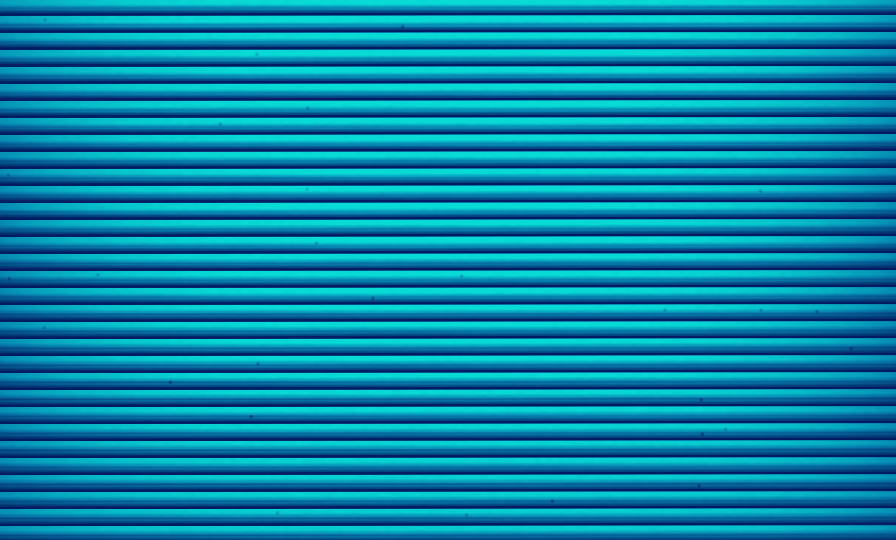
Give the GLSL for this texture, as a Shadertoy shader.

```glsl
#define ROWS 31.75
#define ROW_OFFSET 0.86
#define TILT 0.05
#define GAP 0.075
#define EDGE_SHADE 0.45
#define STREAKS 0.13
#define GRAIN 0.05
#define NAVY vec3(0.01, 0.11, 0.38)
#define TEAL vec3(0.025, 0.50, 0.68)
#define CYAN vec3(0.03, 0.86, 0.84)

float hash(vec2 p) {
    p = fract(p * vec2(0.1031, 0.1137));
    p += dot(p, p.yx + 33.33);
    return fract((p.x + p.y) * p.x * 91.7);
}

float noise(vec2 p) {
    vec2 i = floor(p), f = fract(p);
    f = f * f * (3.0 - 2.0 * f);
    return mix(mix(hash(i), hash(i + vec2(1, 0)), f.x),
               mix(hash(i + vec2(0, 1)), hash(i + vec2(1, 1)), f.x), f.y);
}

// Brightness down one slat: t = 0 at its upper gap, 1 at its lower gap
float slatShade(float t, float shift, float soft) {
    float lit = 1.0 - 0.30 * smoothstep(0.32, 0.54, t + shift);
    lit -= 0.34 * smoothstep(0.52, 0.76, t + shift);
    lit -= 0.16 * smoothstep(0.74, 0.90, t);

    // Fine groove with a faint lip under it
    lit -= 0.10 * (1.0 - smoothstep(0.02, 0.02 + soft, abs(t - 0.60)));
    lit += 0.07 * (1.0 - smoothstep(0.02, 0.02 + soft, abs(t - 0.72)));

    // Dark gap shared by neighbouring slats
    float gapDistance = min(t, 1.0 - t);
    return lit * smoothstep(GAP - 0.5 * soft, GAP + 0.5 * soft, gapDistance);
}

vec3 palette(float s) {
    return s < 0.5 ? mix(NAVY, TEAL, 2.0 * s) : mix(TEAL, CYAN, 2.0 * s - 1.0);
}

void mainImage(out vec4 fragColor, in vec2 fragCoord) {
    vec2 uv = fragCoord / iResolution.xy;
    float down = 1.0 - uv.y;
    float v = down * ROWS - ROW_OFFSET + TILT * uv.x;
    float row = floor(v), t = fract(v);
    float soft = max(0.06, ROWS / iResolution.y);

    // Lower slats turn away from the light sooner
    float rowTone = hash(vec2(row + 20.0, 7.0)) - 0.5;
    float shift = 0.10 * (down - 0.5) + 0.06 * rowTone;
    float shade = slatShade(t, shift, soft);

    // Brushed streaks, strongest on the shaded half
    float streak = noise(vec2(uv.x * 7.0, v * 5.0 + 200.0)) - 0.5;
    shade += STREAKS * streak * shade * smoothstep(0.2, 0.6, t);
    shade += GRAIN * shade * (noise(uv * vec2(150.0, 180.0)) - 0.5);

    // Scattered small marks in the paint
    vec2 markGrid = vec2(uv.x * 30.0, v);
    vec2 cell = floor(markGrid);
    vec2 center = 0.25 + 0.5 * vec2(hash(cell + 41.0), hash(cell + 73.0));
    float mark = 1.0 - smoothstep(0.04, 0.16, length((fract(markGrid) - center) * vec2(1.8, 1.0)));
    shade -= 0.22 * mark * step(0.965, hash(cell + 109.0));

    // Light falls off toward the sides, and a little at the bottom
    float side = abs(2.0 * uv.x - 1.0);
    shade *= 1.0 - EDGE_SHADE * pow(side, 4.0) * (0.75 + 0.25 * sin(3.14159 * down));
    shade *= 1.0 - 0.08 * smoothstep(0.6, 1.0, down);

    fragColor = vec4(palette(clamp(shade, 0.0, 1.0)), 1.0);
}
```
